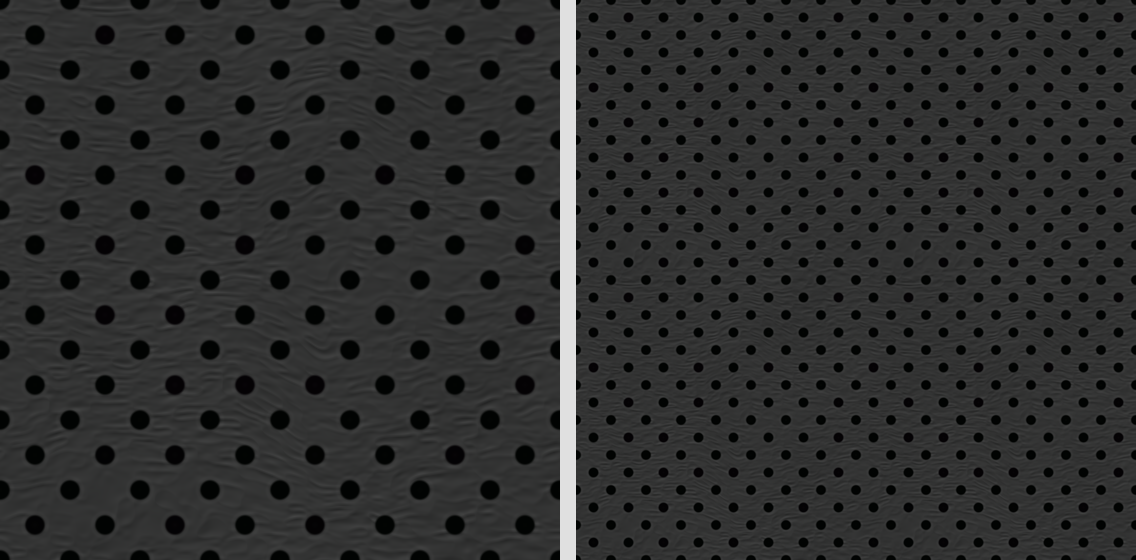
Left: one tile. Right: repeated 2 by 2.
Reproduce this texture procedurally as a WebGL 1 fragment shader.

```glsl
precision highp float;
uniform vec2 u_resolution;

const float REPEATS = 8.0;
const float HOLE_RADIUS = 0.138;
const vec3 LEATHER = vec3(0.197, 0.199, 0.198);
const vec3 HOLE_GREEN = vec3(0.004, 0.012, 0.006);
const vec3 HOLE_PURPLE = vec3(0.016, 0.006, 0.016);

float hash(vec2 p) {
  return fract(sin(dot(p, vec2(127.1, 311.7))) * 43758.5453);
}

// Value noise that wraps after a whole number of cells
float wrapNoise(vec2 uv, vec2 cells, float seed) {
  vec2 p = uv * cells;
  vec2 i = floor(p);
  vec2 f = fract(p);
  f = f * f * (3.0 - 2.0 * f);
  vec2 a = mod(i, cells);
  vec2 b = mod(i + 1.0, cells);
  float low = mix(hash(a + seed), hash(vec2(b.x, a.y) + seed), f.x);
  float high = mix(hash(vec2(a.x, b.y) + seed), hash(b + seed), f.x);
  return mix(low, high, f.y);
}

// Height of the wrinkled grain, bent by a slow warp
float grainHeight(vec2 uv) {
  vec2 bend = vec2(wrapNoise(uv, vec2(16.0), 3.0), wrapNoise(uv, vec2(5.0), 7.0));
  vec2 ripple = vec2(0.0, wrapNoise(uv, vec2(26.0), 11.0));
  vec2 q = uv + bend * vec2(0.02, 0.07) + ripple * 0.012;
  float creases = 1.0 - abs(2.0 * wrapNoise(q, vec2(26.0, 78.0), 17.0) - 1.0);
  float fine = wrapNoise(q, vec2(64.0, 140.0), 29.0);
  return 0.65 * creases + 0.35 * fine;
}

// Slope of the grain towards a light from the upper left
float grainRelief(vec2 uv) {
  vec2 toLight = vec2(-0.0012, 0.0028);
  return grainHeight(uv - toLight) - grainHeight(uv + toLight);
}

// Nearest hole of one square lattice: distance in x, lattice index in yz
vec3 nearestHole(vec2 p, vec2 offset) {
  vec2 id = floor(p - offset + 0.5);
  return vec3(length(p - offset - id), mod(id, REPEATS));
}

vec3 holeColor(float tint, float d) {
  vec3 color = mix(HOLE_GREEN, HOLE_PURPLE, smoothstep(0.55, 0.85, tint));
  return color + 0.012 * tint * (1.0 - smoothstep(0.0, 0.06, d));
}

void main() {
  vec2 uv = gl_FragCoord.xy / u_resolution;
  vec2 p = uv * REPEATS;

  // Two lattices, half a step apart, make the staggered holes
  vec3 corner = nearestHole(p, vec2(0.0));
  vec3 center = nearestHole(p, vec2(0.5));
  bool isCorner = corner.x < center.x;
  float d = isCorner ? corner.x : center.x;
  float tint = isCorner ? 0.6 * hash(corner.yz + 41.0) : hash(center.yz + 53.0);

  // Leather with embossed grain and slow changes of tone
  float tone = wrapNoise(uv, vec2(6.0), 61.0) - 0.5;
  vec3 color = LEATHER + 0.075 * grainRelief(uv) + 0.012 * tone;

  // Faint raised rim around each hole
  float rim = (d - HOLE_RADIUS - 0.045) / 0.025;
  color += 0.016 * exp(-rim * rim);

  // Soft-edged punched holes
  float soft = max(0.022, REPEATS / min(u_resolution.x, u_resolution.y));
  float leather = smoothstep(HOLE_RADIUS - soft, HOLE_RADIUS + soft, d);
  gl_FragColor = vec4(mix(holeColor(tint, d), color, leather), 1.0);
}
```
